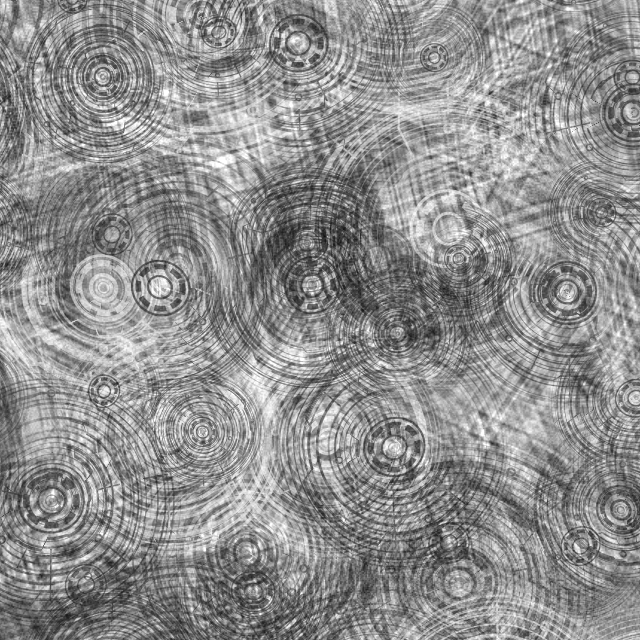
Give the GLSL for this pattern, as a Shadertoy shader.

```glsl
// Overlapping sketched mechanical dials in dark and white ink on grainy hatched grey.
const float PAPER = 0.615;
const float DARK_INK = 0.17;
const float WHITE_INK = 0.96;
const float CLOUD_AMOUNT = 0.26;
const float HATCH_AMOUNT = 0.34;
const float GRAIN_AMOUNT = 0.26;
const float WOBBLE = 0.010;
const float TAU = 6.28318;

float pixelSize;

float hash(vec2 p) {
    return fract(sin(dot(p, vec2(127.1, 311.7))) * 43758.5);
}

float noise(vec2 p) {
    vec2 i = floor(p), f = fract(p);
    f = f * f * (3.0 - 2.0 * f);
    return mix(mix(hash(i), hash(i + vec2(1, 0)), f.x),
               mix(hash(i + vec2(0, 1)), hash(i + vec2(1, 1)), f.x), f.y);
}

float fbm(vec2 p) {
    float sum = 0.0, amp = 0.5;
    for (int i = 0; i < 4; i++) {
        sum += amp * noise(p);
        p = p * 2.1 + 7.3;
        amp *= 0.5;
    }
    return sum / 0.9375;
}

float stroke(float d, float halfWidth) {
    float soft = 0.7 * pixelSize;
    return 1.0 - smoothstep(max(halfWidth - soft, 0.0), halfWidth + soft, d);
}

// Fine strokes along one direction, gathered in patches
float hatch(vec2 p, float angle, float freq) {
    float c = cos(angle), s = sin(angle);
    vec2 q = mat2(c, -s, s, c) * p;
    q.x += 0.012 * noise(p * 11.0);
    float patchMask = smoothstep(0.35, 0.65, noise(p * 6.0 + angle * 9.0));
    return (noise(q * vec2(freq, 9.0)) - 0.5) * patchMask;
}

// Concentric arcs of random radius, width and extent
float arcs(float r, float turn, float R, float count, float width, float seed) {
    float x = r / R * count, id = floor(x);
    float spread = hash(vec2(id, seed)), weight = hash(vec2(id, seed + 3.1));
    float start = hash(vec2(id, seed + 5.7)), extent = mix(0.3, 1.2, hash(vec2(id, seed + 8.3)));
    float d = abs(fract(x) - mix(0.25, 0.75, spread)) * R / count;
    float ends = smoothstep(0.0, 0.01, 0.5 * extent - abs(fract(turn + start) - 0.5));
    return stroke(d, width * mix(0.45, 1.6, weight * weight)) * ends;
}

// Arcs whose radius jumps between sectors, like circuit traces
float traces(float r, float turn, float R, float width, float seed) {
    float sectors = 11.0, s = turn * sectors, id = floor(s);
    float here = hash(vec2(id, seed)), next = hash(vec2(mod(id + 1.0, sectors), seed));
    float bend = clamp((fract(s) - 0.5) * 7.0 + 0.5, 0.0, 1.0);
    return arcs(r + (mix(here, next, bend) - 0.5) * 0.16 * R, turn, R, 5.0, width, seed + 1.9);
}

// Small round nodes and radial ticks in polar cells
float details(float r, float turn, float R, float width, float seed) {
    vec2 grid = vec2(turn * 14.0, r / R * 6.0), id = floor(grid);
    vec2 local = (fract(grid) - 0.5) * vec2(TAU * r / 14.0, R / 6.0);
    float pick = hash(id + seed);
    float node = stroke(abs(length(local) - 0.024 * R), width * 0.8) * step(0.8, pick);
    float tick = stroke(abs(local.x), width * 0.7) * step(pick, 0.14);
    return max(node, tick) * step(0.33 * R, r);
}

float hub(float r, float turn, float R, float width) {
    float teeth = smoothstep(0.12, 0.2, abs(fract(turn * 8.0) - 0.5));
    float band = stroke(abs(r - 0.17 * R), 0.022 * R) * teeth;
    float rim = max(stroke(abs(r - 0.22 * R), width), stroke(abs(r - 0.09 * R), width));
    return max(band, rim);
}

// Jittered grid of dials drawn over the tone
float dials(float tone, vec2 uv, float cell, float reach, float ink, float strength, float width, float seed) {
    vec2 base = floor(uv / cell);
    vec2 p = uv + WOBBLE * (vec2(noise(uv * 9.0 + seed), noise(uv * 9.0 - seed)) - 0.5);
    float worn = smoothstep(0.2, 0.6, noise(uv * 6.0 + seed * 3.0));
    worn *= mix(0.55, 1.0, noise(uv * 190.0));
    for (int j = -1; j <= 1; j++)
    for (int i = -1; i <= 1; i++) {
        vec2 id = base + vec2(i, j);
        vec2 jitter = vec2(hash(id + seed), hash(id + seed + 17.3)) - 0.5;
        vec2 q = p - (id + 0.5 + 0.7 * jitter) * cell;
        float key = floor(hash(id + seed + 31.7) * 90.0) + seed;
        float R = reach * cell * mix(0.65, 1.0, hash(id + seed + 43.9));
        float r = length(q);
        if (r > R) continue;
        float turn = atan(q.y, q.x) / TAU + 0.5;
        float fade = 1.0 - smoothstep(0.78 * R, R, r);
        tone += (hash(vec2(floor(r / R * 6.0), key)) - 0.5) * 0.10 * fade;
        float lines = arcs(r, turn, R, 17.0, width, key);
        lines = max(lines, 0.7 * arcs(r, turn, R, 26.0, width * 0.6, key + 11.0));
        lines = max(lines, traces(r, turn, R, width * 1.3, key + 23.0));
        lines = max(lines, details(r, turn, R, width, key)) * worn;
        lines = max(lines, hub(r, turn, R, width) * 0.9);
        tone = mix(tone, ink, lines * fade * strength);
        tone += 0.15 * (1.0 - smoothstep(0.04 * R, 0.1 * R, r));
    }
    return tone;
}

void mainImage(out vec4 fragColor, in vec2 fragCoord) {
    pixelSize = 1.0 / min(iResolution.x, iResolution.y);
    vec2 uv = fragCoord * pixelSize;

    // Clouded paper and crossing scratches
    float tone = PAPER + CLOUD_AMOUNT * (fbm(uv * 5.0) - 0.5);
    for (int k = 0; k < 5; k++)
        tone += HATCH_AMOUNT * hatch(uv, 0.4 + float(k) * 0.73, 150.0 + 25.0 * float(k));

    // Ink layers from broad to fine
    tone = dials(tone, uv, 0.46, 0.75, DARK_INK, 0.55, 0.0021, 2.0);
    tone = dials(tone, uv, 0.43, 0.68, WHITE_INK, 0.75, 0.0024, 61.0);
    tone = dials(tone, uv, 0.37, 0.62, DARK_INK, 0.75, 0.0017, 115.0);
    tone = dials(tone, uv, 0.26, 0.58, DARK_INK, 0.70, 0.0011, 207.0);

    // Speckle
    float speckled = mix(0.4, 1.0, noise(uv * 5.0 + 40.0));
    tone += GRAIN_AMOUNT * speckled * (noise(uv * 430.0) - 0.5);
    fragColor = vec4(vec3(clamp(tone, 0.0, 1.0)), 1.0);
}
```
